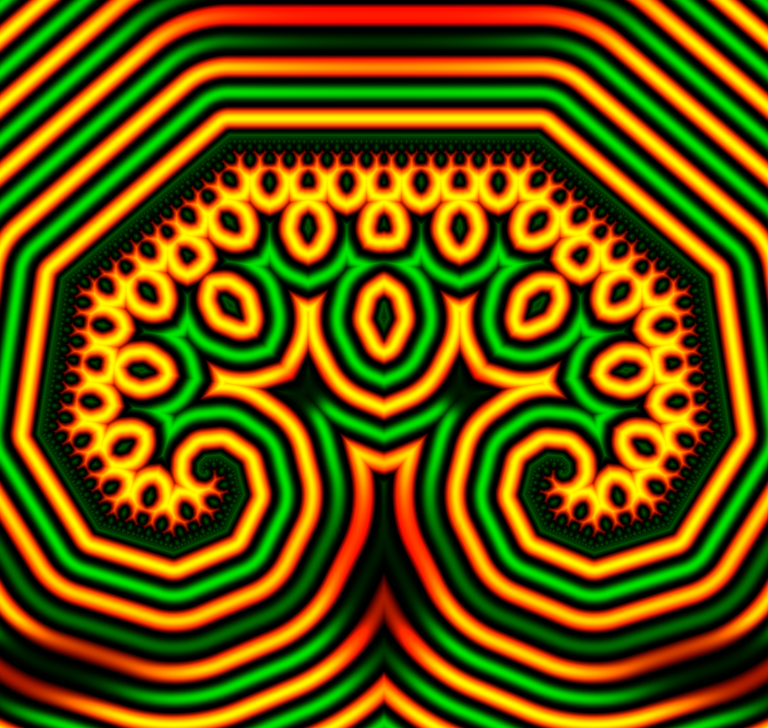
Write a Shadertoy shader that draws this background.

```glsl
// Twin spirals of a mirrored, folded fractal, ringed by glowing distance bands.

#define STEPS 18
#define SHRINK 0.7138
#define TURN 0.7090
#define TIP vec2(0.2445, 0.3516)
#define CORE vec2(0.0, 0.52)
#define BAND_PERIOD 0.0707
#define BAND_START 0.0234
#define RED_GAIN 1.85
#define RED_CUT 0.2
#define GREEN_GAIN 0.94
#define GREEN_SHARPNESS 1.4
#define RIM_GLOW 0.2

const float TAU = 6.2831853;

// Distance to the fractal: mirror, then unwind one turn about the spiral tip.
float foldedDistance(vec2 p) {
    float c = cos(TURN), s = sin(TURN);
    mat2 unwind = mat2(c, s, -s, c) / SHRINK;
    float size = 1.0;
    for (int i = 0; i < STEPS; i++) {
        p.x = abs(p.x);
        p = TIP + unwind * (p - TIP);
        size *= SHRINK;
    }
    return length(p - CORE) * size;
}

// Soft elliptical patch, 1 at its centre.
float patchAt(vec2 p, vec2 centre, vec2 radius) {
    vec2 q = (p - centre) / radius;
    float e = dot(q, q);
    return exp(-e * e);
}

// Loss of red (x) and green (y) in the shaded areas.
vec2 shade(vec2 p, float dist) {
    p.x = abs(p.x);
    float top = patchAt(p, vec2(0.0, 1.0), vec2(0.33, 0.1));
    float wedge = patchAt(p, vec2(0.0, 0.2), vec2(0.08, 0.15));
    float tip = patchAt(p, vec2(0.0, 0.18), vec2(0.05, 0.07));
    float corner = patchAt(p, vec2(0.51, 0.08), vec2(0.22, 0.06));
    float cusp = patchAt(p, vec2(0.11, 0.464), vec2(0.035));
    float ring = (dist - 0.128) / 0.03;
    float arc = 0.6 * exp(-ring * ring) * (1.0 - smoothstep(0.25, 0.4, p.y));
    float green = max(max(top, wedge), max(max(corner, cusp), arc));
    return vec2(0.6 * max(tip, corner), 0.9 * green);
}

// Red bands, with green at twice the rate: yellow cores and green between.
vec3 bandColour(float dist, vec2 dim) {
    float phase = TAU * (dist - BAND_START) / BAND_PERIOD;
    float red = RED_GAIN * cos(phase) - RED_CUT;
    float wave = 0.5 + 0.5 * cos(2.0 * phase);
    float green = (GREEN_GAIN + 0.04 * cos(phase)) * pow(wave, GREEN_SHARPNESS);
    green += RIM_GLOW * exp(-pow(dist / 0.004, 2.0));
    return clamp(vec3(vec2(red, green) * (1.0 - dim), 0.0), 0.0, 1.0);
}

void mainImage(out vec4 fragColor, in vec2 fragCoord) {
    float pixel = 1.0 / iResolution.y;
    vec2 p = (fragCoord - vec2(0.5 * iResolution.x, 0.0)) * pixel;

    // Four samples per pixel smooth the fine fringe.
    vec3 colour = vec3(0.0);
    for (int i = 0; i < 4; i++) {
        vec2 q = p + (vec2(i % 2, i / 2) * 0.5 - 0.25) * pixel;
        float dist = foldedDistance(q);
        colour += bandColour(dist, shade(q, dist));
    }
    fragColor = vec4(colour * 0.25, 1.0);
}
```
